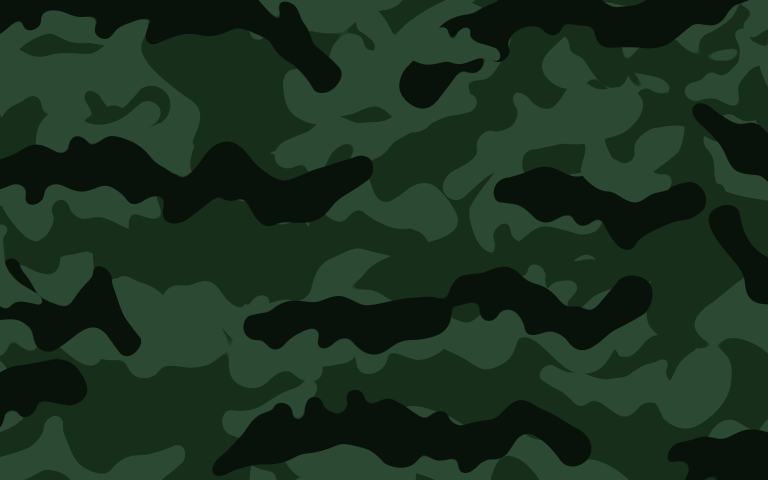
Write a Shadertoy shader that draws this pattern.

```glsl
#define CELL vec2(0.50, 0.30)   // spacing of blobs, in canvas heights
#define JITTER 0.60             // wander of a blob inside its cell
#define STRIDE 0.09             // distance between joints of a blob
#define SWAY 0.10               // vertical scatter of the joints
#define TILT 0.45               // largest lean of a blob, radians
#define BLEND 0.030             // softness of the joins
#define WARP 0.011              // waviness of the outlines
#define LIGHT vec3(0.173, 0.290, 0.200)
#define MIDDLE vec3(0.090, 0.180, 0.102)
#define DARK vec3(0.030, 0.070, 0.040)

vec3 hash3(vec3 q) {
    q = fract(q * vec3(0.1031, 0.1030, 0.0973));
    q += dot(q, q.yxz + 33.33);
    return fract((q.xxy + q.yxx) * q.zyx);
}

float smoothMin(float a, float b) {
    float h = max(BLEND - abs(a - b), 0.0) / BLEND;
    return min(a, b) - 0.25 * BLEND * h * h;
}

// Capsule whose radius changes from ra to rb
float taper(vec2 p, vec2 a, vec2 b, float ra, float rb) {
    vec2 pa = p - a, ba = b - a;
    float h = clamp(dot(pa, ba) / dot(ba, ba), 0.0, 1.0);
    return length(pa - ba * h) - mix(ra, rb, h);
}

// Crooked chain of five joints with short side lobes
float blob(vec2 p, vec2 cell, float seed, float thickness) {
    float d = 1.0;
    vec2 last = vec2(0.0);
    float lastRadius = 0.0;
    for (int i = 0; i < 5; i++) {
        float k = float(i);
        vec3 h = hash3(vec3(cell + k * vec2(17.0, 31.0), seed + 3.0));
        vec2 joint = vec2((k - 2.0) * STRIDE + 0.03 * (h.x - 0.5), SWAY * (h.y - 0.5));
        float radius = thickness * mix(0.55, 1.45, h.z);
        if (i > 0) {
            d = smoothMin(d, taper(p, last, joint, lastRadius, radius));
        }
        if (i > 0 && i < 4) {
            float side = h.x < 0.5 ? -1.0 : 1.0;
            vec2 tip = joint + vec2(0.07 * (h.z - 0.5), side * (thickness + 0.035 * h.y));
            d = smoothMin(d, taper(p, joint, tip, 0.6 * thickness, 0.55 * thickness));
        }
        last = joint;
        lastRadius = radius;
    }
    return d;
}

// Signed distance to one scattered layer of blobs
float layer(vec2 p, float seed, float thickness, float density) {
    p += WARP * sin(p.yx * vec2(23.0, 19.0) + seed * vec2(1.7, 2.3));
    p += 0.4 * WARP * sin(p.yx * vec2(47.0, 41.0) + seed);
    p += hash3(vec3(seed, 5.0, 9.0)).xy * CELL;
    vec2 home = floor(p / CELL);
    float d = 1.0;
    for (int y = -1; y <= 1; y++) {
        for (int x = -1; x <= 1; x++) {
            vec2 cell = home + vec2(x, y);
            vec3 h = hash3(vec3(cell + 50.0, seed));
            if (fract(h.z * 7.31) > density) continue;
            vec2 center = (cell + 0.5 + JITTER * (h.xy - 0.5)) * CELL;
            float angle = TILT * (2.0 * h.z - 1.0);
            float c = cos(angle), s = sin(angle);
            vec2 local = mat2(c, -s, s, c) * (p - center);
            d = smoothMin(d, blob(local, cell + 50.0, seed, thickness));
        }
    }
    return d;
}

vec3 paint(vec3 under, vec3 over, float d) {
    return mix(under, over, clamp(0.5 - d * iResolution.y, 0.0, 1.0));
}

void mainImage(out vec4 fragColor, in vec2 fragCoord) {
    vec2 p = fragCoord / iResolution.y;

    // Overlapping layers, from the ground up
    vec3 color = MIDDLE;
    color = paint(color, LIGHT, layer(p, 11.0, 0.060, 1.0));
    color = paint(color, MIDDLE, layer(p, 23.0, 0.033, 1.0));
    color = paint(color, LIGHT, layer(p, 37.0, 0.035, 1.0));
    color = paint(color, DARK, layer(p, 53.0, 0.034, 1.0));

    // A few small light strays cross the dark
    color = paint(color, LIGHT, layer(p * 1.3, 71.0, 0.030, 0.2) / 1.3);

    fragColor = vec4(color, 1.0);
}
```
